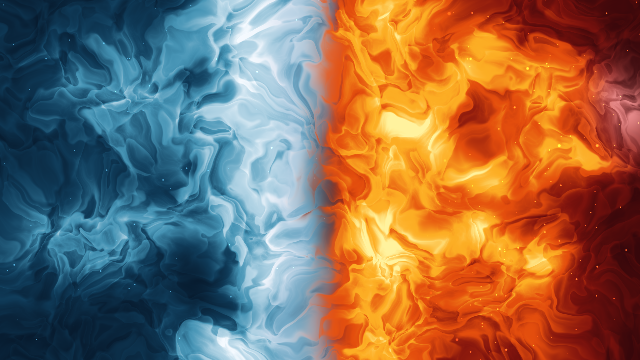
Write a Shadertoy shader that draws this background.

```glsl
// Pale blue icy smoke on the left meeting orange fire on the right, with drifting sparks

vec2 hash2(vec2 c) {
    c = vec2(dot(c, vec2(127.1, 311.7)), dot(c, vec2(269.5, 183.3)));
    return fract(sin(c) * 43758.5);
}

float corner(vec2 cell, vec2 f, vec2 o) {
    return dot(hash2(cell + o) * 2.0 - 1.0, f - o);
}

float gradientNoise(vec2 p) {
    vec2 i = floor(p), f = fract(p);
    vec2 u = f * f * f * (f * (f * 6.0 - 15.0) + 10.0);
    return mix(mix(corner(i, f, vec2(0, 0)), corner(i, f, vec2(1, 0)), u.x),
               mix(corner(i, f, vec2(0, 1)), corner(i, f, vec2(1, 1)), u.x), u.y);
}

float fbm(vec2 p) {
    float sum = 0.0, amp = 0.7;
    for (int i = 0; i < 4; i++) {
        sum += amp * gradientNoise(p);
        p = mat2(1.6, 1.2, -1.2, 1.6) * p + 3.7;
        amp *= 0.48;
    }
    return sum;
}

// Thin bright filaments along the zero lines of the noise
float ridges(vec2 p) {
    float sum = 0.0, amp = 0.5;
    for (int i = 0; i < 5; i++) {
        sum += amp * exp(-7.0 * abs(gradientNoise(p)));
        p = mat2(1.6, 1.2, -1.2, 1.6) * p + 5.1;
        amp *= 0.65;
    }
    return sum;
}

// Overlapping silky sheets: slow rise, then a crisp falling edge
float sheets(vec2 p) {
    float sum = 0.0, amp = 0.5;
    for (int i = 0; i < 3; i++) {
        float fold = fract(2.2 * gradientNoise(p) + 1.1 * gradientNoise(p * 2.1 + 9.0));
        sum += amp * fold * fold * smoothstep(1.0, 0.88, fold);
        p = mat2(1.5, 1.0, -1.0, 1.5) * p + 2.3;
        amp *= 0.75;
    }
    return sum;
}

float blob(vec2 p, vec2 center, vec2 radius) {
    vec2 v = (p - center) / radius;
    return exp(-dot(v, v));
}

float limb(vec2 p, vec2 a, vec2 b, float width) {
    vec2 ab = b - a;
    float t = clamp(dot(p - a, ab) / dot(ab, ab), 0.0, 1.0);
    return blob(p, a + ab * t, vec2(width));
}

vec3 iceRamp(float t) {
    vec3 c = mix(vec3(0.02, 0.08, 0.15), vec3(0.06, 0.24, 0.36), smoothstep(0.0, 0.3, t));
    c = mix(c, vec3(0.27, 0.58, 0.71), smoothstep(0.22, 0.55, t));
    c = mix(c, vec3(0.68, 0.82, 0.89), smoothstep(0.48, 0.9, t));
    return mix(c, vec3(0.96, 0.98, 1.0), smoothstep(0.85, 1.4, t));
}

vec3 fireRamp(float t) {
    vec3 c = mix(vec3(0.17, 0.02, 0.04), vec3(0.50, 0.07, 0.05), smoothstep(0.0, 0.25, t));
    c = mix(c, vec3(0.89, 0.30, 0.05), smoothstep(0.18, 0.46, t));
    c = mix(c, vec3(0.99, 0.68, 0.14), smoothstep(0.44, 0.85, t));
    return mix(c, vec3(1.0, 0.95, 0.62), smoothstep(0.85, 1.5, t));
}

// One jittered speck per cell, most cells left empty
float specks(vec2 p, float scale, float amount) {
    vec2 cell = floor(p * scale), h = hash2(cell + 17.0);
    float size = 0.03 + 0.06 * fract(h.x * 31.0);
    float d = length(fract(p * scale) - 0.2 - 0.6 * h);
    return smoothstep(size, size * 0.3, d) * step(1.0 - amount, fract(h.y * 57.0));
}

void mainImage(out vec4 fragColor, in vec2 fragCoord) {
    vec2 p = fragCoord / iResolution.xy * vec2(1.78, 1.0);

    // Swirled coordinates shared by both halves
    vec2 warp = vec2(fbm(p * 2.6 + 1.3), fbm(p * 2.6 + 8.4));
    vec2 q = p + 0.10 * warp;
    vec2 d = p * 4.2 + 0.9 * warp;
    vec2 curl = vec2(fbm(d * 1.1 + 4.2), fbm(d * 1.1 + 11.7));
    d += 0.65 * curl;
    float strands = ridges(d * 1.3);
    float detail = 0.36 * strands + 1.05 * sheets(d * 0.8 + 20.0);
    float light = 0.42 + 1.2 * detail;

    // Density of the cold smoke
    float cold = 0.12 + 0.55 * blob(q, vec2(0.74, 0.5), vec2(0.18, 9.0));
    cold += 0.34 * blob(q, vec2(0.76, 0.88), vec2(0.12, 0.16));
    cold += 0.22 * blob(q, vec2(0.65, 0.56), vec2(0.15, 0.2));
    cold += 0.38 * blob(q, vec2(0.77, 0.28), vec2(0.07, 0.11));
    cold += 0.38 * blob(q, vec2(0.27, 0.36), vec2(0.28, 0.13));
    cold += 0.36 * blob(q, vec2(0.34, 0.74), vec2(0.22, 0.16));
    cold += 0.42 * blob(q, vec2(0.64, 0.02), vec2(0.10, 0.08));
    cold -= 0.30 * blob(q, vec2(0.58, 0.25), vec2(0.09, 0.12));
    cold -= 0.32 * blob(q, vec2(0.70, 0.13), vec2(0.12, 0.05));
    cold -= 0.20 * blob(q, vec2(0.60, 0.78), vec2(0.06, 0.09));
    vec3 ice = iceRamp(max(cold, 0.04) * light);

    // Density of the fire: column, reaching arms, far flames
    float heat = 0.16 + 0.58 * blob(q, vec2(1.07, 0.5), vec2(0.15, 9.0));
    heat += 0.18 * blob(q, vec2(1.08, 0.32), vec2(0.14, 0.14));
    heat += 0.26 * blob(q, vec2(1.17, 0.96), vec2(0.10, 0.08));
    heat += 0.48 * limb(q, vec2(1.12, 0.67), vec2(1.37, 0.51), 0.04);
    heat += 0.32 * limb(q, vec2(1.05, 0.28), vec2(1.32, 0.37), 0.06);
    heat += 0.45 * limb(q, vec2(1.32, 0.37), vec2(1.50, 0.28), 0.06);
    heat += 0.36 * limb(q, vec2(1.20, 0.68), vec2(1.39, 0.87), 0.06);
    heat += 0.45 * blob(q, vec2(1.53, 0.70), vec2(0.16, 0.13));
    heat += 0.38 * blob(q, vec2(1.58, 0.55), vec2(0.14, 0.06));
    heat += 0.24 * blob(q, vec2(1.40, 0.16), vec2(0.22, 0.14));
    heat += 0.12 * blob(q, vec2(1.38, 0.50), vec2(0.25, 0.50));
    heat -= 0.09 * smoothstep(1.45, 1.75, p.x);
    vec3 fire = fireRamp(heat * light);
    fire = mix(fire, vec3(0.92, 0.56, 0.56), blob(q, vec2(1.74, 0.69), vec2(0.09, 0.11)) * min(1.4 * detail, 1.0));

    // Sparks and frost
    for (float i = 0.0; i < 3.0; i++) {
        vec2 s = p + i * 0.37;
        fire += vec3(1.0, 0.45, 0.15) * specks(s, 14.0 + 9.0 * i, 0.14) * smoothstep(1.15, 1.4, p.x);
        ice += vec3(0.25, 0.42, 0.48) * specks(s + 5.0, 18.0 + 9.0 * i, 0.05);
    }

    // Hazy seam: pale at both ends, dusky brown in the middle
    float side = p.x - 0.89 + 0.05 * warp.x + 0.04 * curl.y + 0.07 * (detail - 0.45);
    vec3 color = mix(ice, fire, smoothstep(-0.02, 0.04, side));
    float dusk = blob(p, vec2(0.91, 0.43), vec2(0.2, 0.2));
    vec3 haze = mix(vec3(0.80, 0.70, 0.71), vec3(0.50, 0.27, 0.23), dusk);
    color = mix(color, haze, 0.7 * exp(-pow(side / 0.035, 2.0)) * (0.6 + 0.5 * detail));
    color = mix(color, vec3(0.74, 0.79, 0.88), 0.35 * exp(-pow((side + 0.07) / 0.05, 2.0)));
    fragColor = vec4(clamp(color, 0.0, 1.0), 1.0);
}
```
